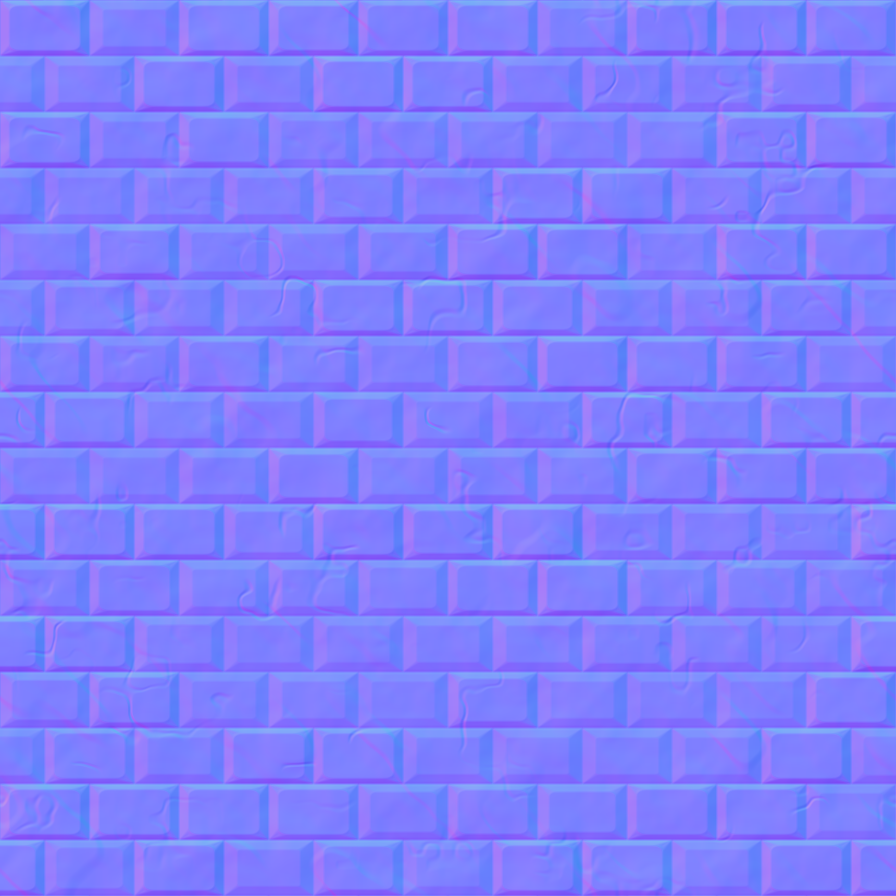
Reproduce this texture map procedurally as a three.js fragment shader.

```glsl
// Tangent-space normal map of a worn, bevelled brick wall in running bond.
varying vec2 vUv;

const vec2 BRICKS = vec2(10.0, 16.0);           // repeats across and up
const vec2 BEVEL_NARROW = vec2(0.0105, 0.0062); // bevel size in canvas units
const vec2 BEVEL_WIDE = vec2(0.0150, 0.0108);
const float BEVEL_HEIGHT = 0.0025;
const float WIDE_FLATNESS = 0.85;               // height of wide bevels
const float CORNER_ROUNDING = 1.3;              // relative to the bevel size
const float SEAM_WIDTH = 0.0024;                // steep lip between courses
const float SEAM_DEPTH = 0.00020;
const float UNDULATION = 0.0021;
const float CRACK_DEPTH = 0.00065;
const float STREAK_HEIGHT = 0.0008;
const vec2 SLOPE_GAIN = vec2(1.2, 0.82);
const float SAMPLE_STEP = 0.0014;               // slope sampling distance

float hash(vec2 p) {
  return fract(sin(dot(p, vec2(127.1, 311.7))) * 43758.5453);
}

// Value noise whose lattice wraps after a whole number of cells.
float wrapNoise(vec2 p, vec2 period, float seed) {
  vec2 cell = floor(p);
  vec2 f = p - cell;
  f = f * f * f * (f * (f * 6.0 - 15.0) + 10.0);
  vec2 lo = mod(cell, period) + seed;
  vec2 hi = mod(cell + 1.0, period) + seed;
  return mix(mix(hash(lo), hash(vec2(hi.x, lo.y)), f.x),
             mix(hash(vec2(lo.x, hi.y)), hash(hi), f.x), f.y);
}

float tileNoise(vec2 uv, float cells, float seed) {
  return wrapNoise(uv * cells, vec2(cells), seed);
}

float smoothMax(float a, float b, float k) {
  float blend = max(k - abs(a - b), 0.0) / k;
  return max(a, b) + blend * blend * k * 0.25;
}

// Mitred bevels; each brick has its own bevel size, rounding and height.
float brickHeight(vec2 uv) {
  float row = floor(uv.y * BRICKS.y);
  float shift = 0.5 * (1.0 - mod(row, 2.0));
  vec2 grid = uv * BRICKS + vec2(shift, 0.0);
  vec2 id = mod(floor(grid), BRICKS);
  vec2 edge = (0.5 - abs(fract(grid) - 0.5)) / BRICKS;

  float wide = smoothstep(0.3, 0.7, hash(id + 3.0));
  float rise = BEVEL_HEIGHT * mix(1.0, WIDE_FLATNESS, wide)
             * mix(0.85, 1.1, hash(id + 41.0));
  vec2 q = 1.0 - edge / mix(BEVEL_NARROW, BEVEL_WIDE, wide);
  float outer = clamp(max(q.x, q.y), 0.0, 1.0);
  float rounding = CORNER_ROUNDING * (1.0 - 0.8 * wide) * (1.0 - outer);
  float fall = smoothMax(q.x, q.y, max(rounding, 0.001));

  float seam = 1.0 - smoothstep(0.0, SEAM_WIDTH, edge.y);
  return rise * (1.0 - clamp(fall, 0.0, 1.0)) - SEAM_DEPTH * seam;
}

// Soft undulation, short scattered chips and diagonal tool streaks.
float wearHeight(vec2 uv) {
  float soft = 0.0;
  float weight = 1.0;
  float cells = 18.0;
  for (int i = 0; i < 3; i++) {
    soft += weight * tileNoise(uv, cells, 7.0 + cells);
    weight *= 0.38;
    cells *= 2.0;
  }

  float line = tileNoise(uv, 24.0, 61.0) + 0.35 * tileNoise(uv, 58.0, 83.0);
  float crack = 1.0 - smoothstep(0.0, 0.11, abs(line - 0.68));
  float crackMask = smoothstep(0.55, 0.9, tileNoise(uv, 21.0, 29.0));

  vec2 diagonal = vec2(uv.x + uv.y, uv.x - uv.y) * vec2(20.0, 8.0);
  float ridge = wrapNoise(diagonal, vec2(20.0, 8.0), 97.0)
              + 0.15 * tileNoise(uv, 40.0, 51.0);
  float streak = smoothstep(0.5, 0.68, ridge);
  float streakMask = smoothstep(0.35, 0.8, tileNoise(uv, 12.0, 113.0));

  return UNDULATION * soft - CRACK_DEPTH * crack * crackMask
       + STREAK_HEIGHT * streak * streakMask;
}

float height(vec2 uv) {
  return brickHeight(uv) + wearHeight(uv);
}

void main() {
  vec2 dx = vec2(SAMPLE_STEP, 0.0);
  vec2 dy = dx.yx;
  vec2 slope = vec2(height(vUv + dx) - height(vUv - dx),
                    height(vUv + dy) - height(vUv - dy)) / (2.0 * SAMPLE_STEP);
  slope *= SLOPE_GAIN;
  // Red grows toward the left bevel, green toward the top bevel.
  vec3 normal = normalize(vec3(slope.x, -slope.y, 1.0));
  gl_FragColor = vec4(normal * 0.5 + 0.5, 1.0);
}
```
